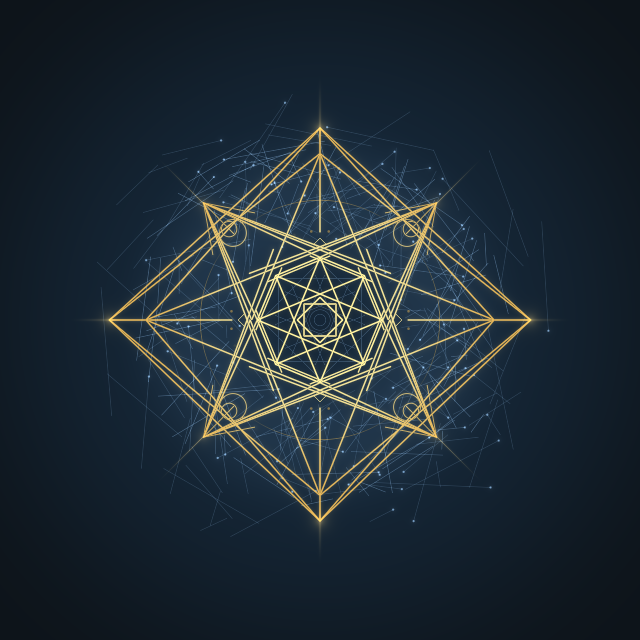
A Shadertoy shader for this background:

```glsl
#define CORE_RADIUS 0.098
#define RING_RADIUS 0.187
#define SIDE_TIP 0.329
#define TOP_TIP 0.300
#define BOTTOM_TIP 0.314
#define SPIKE vec2(0.182, 0.183)
#define GOLD_WIDTH 0.0012
#define THREADS 270
#define GOLD_PALE vec3(0.96, 0.90, 0.60)
#define GOLD_DEEP vec3(0.88, 0.69, 0.32)
#define THREAD_BLUE vec3(0.52, 0.64, 0.76)

const float TAU = 6.2831853;

vec4 hash4(float n) {
    return fract(sin(n * vec4(12.99, 78.23, 39.35, 26.65) + 1.7) * 43758.5);
}

vec2 polar(float angle, float radius) {
    return radius * vec2(cos(angle), sin(angle));
}

float segment(vec2 p, vec2 a, vec2 b) {
    vec2 ab = b - a;
    return length(p - a - ab * clamp(dot(p - a, ab) / dot(ab, ab), 0.0, 1.0));
}

// Distance to a segment and its reflections in both axes
float mirrored(vec2 p, vec2 a, vec2 b) {
    vec2 flip = vec2(-1.0, 1.0);
    return min(min(segment(p, a, b), segment(p * flip, a, b)),
               min(segment(-p, a, b), segment(-p * flip, a, b)));
}

float stroke(float d, float width) {
    return clamp((width - d) * iResolution.y + 0.5, 0.0, 1.0);
}

// All lines of a regular star, clipped to its outer radius
float starLines(vec2 p, float radius, float inner, float turn) {
    float d = 1.0;
    for (int i = 0; i < 8; i++) {
        vec2 n = polar((float(i) + turn) * TAU / 8.0, 1.0);
        float along = abs(dot(p, vec2(-n.y, n.x)));
        float over = max(along - sqrt(radius * radius - inner * inner), 0.0);
        d = min(d, length(vec2(dot(p, n) - inner, over)));
    }
    return d;
}

// Web of random blue threads with bright nodes
float threadWeb(vec2 p) {
    float light = 0.0;
    for (int i = 0; i < THREADS; i++) {
        vec4 h = hash4(float(i) + 1.0);
        bool outer = i % 5 == 0;
        vec2 span = outer ? vec2(0.24, 0.38) : vec2(0.12, 0.30);
        float angle = TAU * h.x;
        vec2 a = polar(angle, mix(span.x, span.y, h.y));
        vec2 b = polar(angle + (h.z - 0.5) * 1.25, mix(span.x, span.y, h.w));
        light += stroke(segment(p, a, b), 0.0004) * (outer ? 0.26 : 0.2 + 0.3 * h.w);
        float node = length(p - a);
        if (i % 3 == 0) light += stroke(node, 0.0017) * 0.7 + 0.12 * exp(-node / 0.003);
    }
    return min(light, 1.2);
}

// Long gold lines of the eight-pointed figure
float figureLines(vec2 q, float tip) {
    vec2 top = vec2(0.0, tip), side = vec2(SIDE_TIP, 0.0);
    vec2 innerTop = vec2(0.0, tip - 0.04), innerSide = vec2(0.272, 0.0);
    float d = min(segment(q, top, side), segment(q, innerTop, side));
    d = min(d, segment(q, top, innerSide));
    d = min(d, min(segment(q, top, vec2(0.0, 0.138)), segment(q, side, vec2(0.138, 0.0))));
    d = min(d, mirrored(q, innerTop, SPIKE * vec2(1.0, -1.0)));
    d = min(d, mirrored(q, innerSide, SPIKE * vec2(-1.0, 1.0)));
    d = min(d, min(segment(q, SPIKE, vec2(0.0, 0.098)), segment(q, SPIKE, vec2(0.098, 0.0))));
    d = min(d, mirrored(q, SPIKE, vec2(-0.11, 0.073)));
    return min(d, mirrored(q, SPIKE, vec2(0.073, -0.11)));
}

// Fan and small rosette inside each diagonal point
float spikeFan(vec2 q) {
    vec2 o = q - vec2(0.136);
    float d = min(abs(length(o) - 0.021), abs(length(o - 0.006) - 0.012));
    for (int i = 0; i < 5; i++) {
        float t = float(i) / 4.0 - 0.5;
        d = min(d, segment(q, SPIKE, vec2(0.135) + t * vec2(0.065, -0.065)));
    }
    return d;
}

void mainImage(out vec4 fragColor, in vec2 fragCoord) {
    vec2 p = (fragCoord - 0.5 * iResolution.xy) / iResolution.y;
    vec2 q = abs(p);
    float r = length(p), angle = atan(p.y, p.x);
    float tip = p.y > 0.0 ? TOP_TIP : BOTTOM_TIP;

    // Navy backdrop and blue haze
    vec3 color = mix(vec3(0.082, 0.150, 0.215), vec3(0.052, 0.078, 0.102), smoothstep(0.22, 0.70, r));
    float haze = smoothstep(0.03, 0.17, r) * (1.0 - smoothstep(0.18, 0.33, r));
    color += vec3(0.045, 0.060, 0.075) * haze;
    color += THREAD_BLUE * threadWeb(p) * 0.8;

    // Faint threads and rings within the core
    float fine = min(starLines(p, CORE_RADIUS, 0.065, 0.0), starLines(p, 0.07, 0.02, 0.5));
    fine = min(fine, min(abs(r - 0.009), abs(r - 0.016)));
    color += THREAD_BLUE * stroke(fine, 0.0003) * 0.35;

    // Orange rays beyond the points
    float rays = exp(-q.x / 0.0012) * (1.0 - smoothstep(tip - 0.02, 0.385, q.y));
    rays += exp(-q.y / 0.0012) * (1.0 - smoothstep(0.30, 0.395, q.x));
    rays *= smoothstep(0.13, 0.25, r);
    rays += exp(-abs(q.x - q.y) / 0.0012) * smoothstep(0.24, 0.26, r) * (1.0 - smoothstep(0.25, 0.36, r));
    color += GOLD_DEEP * rays * 0.4;

    // Dim ring with beads
    float ring = stroke(abs(r - RING_RADIUS), 0.0005) * (0.3 + 0.25 * cos(4.0 * angle));
    float beadAngle = (fract(angle * 32.0 / TAU) - 0.5) * TAU / 32.0;
    float beads = stroke(length(vec2(r - 0.139, beadAngle * r)), 0.002);
    color = mix(color, GOLD_DEEP, ring + beads * 0.5 * smoothstep(0.2, 0.9, cos(4.0 * angle)));

    // Gold figure, ornaments and central star
    float figure = figureLines(q, tip);
    float fan = spikeFan(q);
    float gem = min(q.x + abs(q.y - 0.119), abs(q.x - 0.119) + q.y);
    float core = starLines(p, CORE_RADIUS, CORE_RADIUS * cos(TAU / 16.0), 0.5);
    core = min(core, starLines(p, CORE_RADIUS, CORE_RADIUS * cos(TAU * 3.0 / 16.0), 0.5));
    core = min(core, starLines(p, 0.035, 0.025, 0.0));
    float rim = starLines(p, CORE_RADIUS + 0.003, 0.0865, 0.5);
    vec3 gold = mix(GOLD_PALE, GOLD_DEEP, smoothstep(0.10, 0.28, r));
    float lines = max(stroke(figure, GOLD_WIDTH) * 0.9, stroke(fan, 0.0007) * 0.8);
    lines = max(lines, max(stroke(core, GOLD_WIDTH), stroke(rim, 0.0011)));
    lines = max(lines, stroke(abs(gem - 0.009), 0.0009) * 0.7);
    color = mix(color, gold, lines);

    // Soft light around lines and points
    color += GOLD_DEEP * 0.10 * exp(-min(figure, min(core, fan)) / 0.004);
    float point = min(length(q - vec2(0.0, tip)), length(q - vec2(SIDE_TIP, 0.0)));
    color += GOLD_DEEP * (0.35 * exp(-point / 0.008) + 0.15 * exp(-length(q - SPIKE) / 0.008));
    fragColor = vec4(color, 1.0);
}
```
